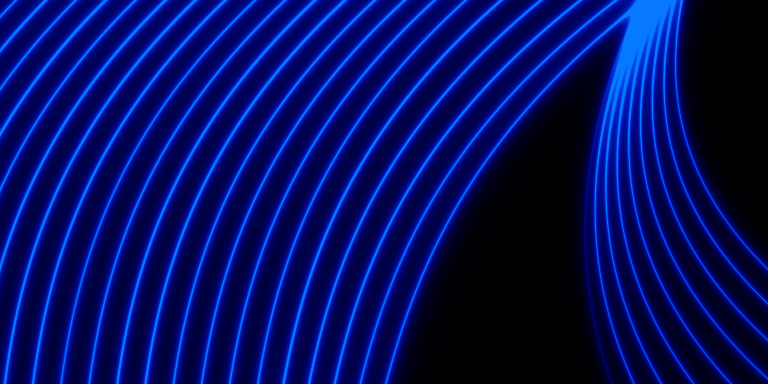
This background is drawn by a Shadertoy shader. Its source:

```glsl
// Glowing blue neon strands: a wide sweep of arcs beside a tight curved fan.

float hash(float n) { return fract(sin(n * 12.9898) * 43758.5453); }

// Horizontal position of arc k at height y
float arcX(float k, float y) {
    float foot = 1.005 - 0.0667 * k - 0.0065 * max(k - 5.0, 0.0);
    float lean = 0.5625 - 0.0047 * k + 0.112 * (1.0 - smoothstep(0.5, 5.5, k));
    float a = 0.25 + 0.14 * exp(-k / 5.0);
    float b = 0.4 - 0.8 * (a - 0.25);
    return foot + lean * y * (a + y * (b + y * (1.0 - a - b)));
}

// Horizontal position of a fan strand at height y; w runs from 0 to 1 across the fan
float fanX(float w, float y) {
    float u = 3.0 * (1.0 - y);
    return 1.669 + 0.107 * w
        + u * mix(-0.1146, 0.0026, w)
        + u * (u - 1.0) / 2.0 * mix(0.0859, 0.185, w)
        + u * (u - 1.0) * (u - 2.0) / 6.0 * mix(0.0104, 0.0833, w);
}

// Perpendicular distance from a horizontal offset and the curve's slope
float curveDistance(float offset, float slope) {
    return abs(offset) / sqrt(1.0 + slope * slope);
}

// Bright filament with a tight bloom
float filament(float d) {
    return 0.2 * exp(-d * d / 0.000016) + 0.6 * exp(-d / 0.011);
}

void mainImage(out vec4 fragColor, in vec2 fragCoord) {
    vec2 p = fragCoord / iResolution.y;
    float stepY = 0.005;
    float light = 0.0;

    // Sweep of arcs, counted from right to left
    for (int i = 0; i < 23; i++) {
        float k = float(i);
        float x = arcX(k, p.y);
        float slope = (arcX(k, p.y + stepY) - x) / stepY;
        float d = curveDistance(p.x - x, slope);
        light += filament(d) * mix(0.82, 1.05, hash(k + 1.0)) + 0.3 * exp(-d / 0.03);
    }

    // Fan of strands gathered at the top
    for (int i = 0; i < 9; i++) {
        float w = float(i) / 8.0;
        w = mix(w, w * w, 0.5);
        float x = fanX(w, p.y);
        float slope = (fanX(w, p.y + stepY) - x) / stepY;
        float d = curveDistance(p.x - x, slope);
        float strength = i == 0 ? 0.4 : 0.95;
        light += strength * (filament(d * 1.2) + 0.16 * exp(-d / 0.025));
    }

    // Deep navy through azure
    light = min(light, 1.03);
    vec3 color = vec3(0.02 * pow(light, 8.0), 0.42 * pow(light, 4.0), light);
    fragColor = vec4(clamp(color, 0.0, 1.0), 1.0);
}
```
